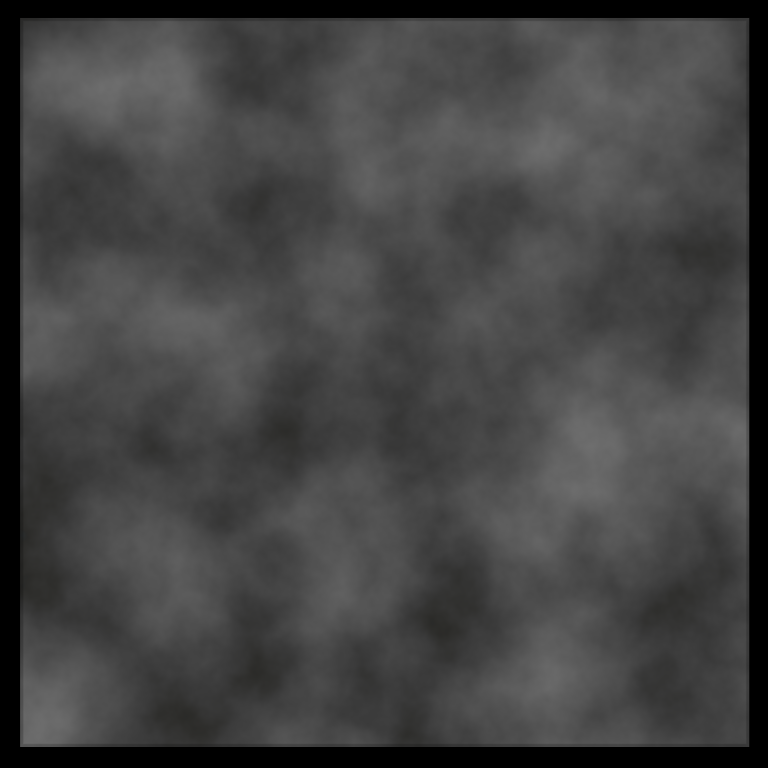
Reproduce this texture procedurally as a WebGL 2 fragment shader.

```glsl
#version 300 es
precision highp float;
// Soft grey smoke in a thin-rimmed square panel on black.
// Rotated octaves of gradient noise set the grey; the darkest values
// fold back upward, which leaves faint cool cores inside warm shadows.

#define CLOUD_SCALE 4.2
#define OCTAVES 6
#define GAIN 0.5
#define MEAN_GREY 0.289
#define CONTRAST 0.215
#define FOLD_GREY 0.165
#define FOLD_SLOPE 0.7
#define PANEL_CENTER vec2(0.501, 0.502)
#define PANEL_HALF 0.4747
#define RIM_WIDTH 0.004
#define RIM_SHADE 0.8

uniform vec2 u_resolution;
out vec4 outColor;

const float TAU = 6.28319;

float hash(vec2 p) {
    vec3 q = fract(vec3(p.xyx) * 0.1031);
    q += dot(q, q.yzx + 33.33);
    return fract((q.x + q.y) * q.z);
}

// Slope contribution of one lattice corner
float corner(vec2 cell, vec2 offset) {
    float angle = TAU * hash(cell);
    return dot(vec2(cos(angle), sin(angle)), offset);
}

float gradientNoise(vec2 p) {
    vec2 cell = floor(p);
    vec2 f = p - cell;
    vec2 w = f * f * f * (f * (f * 6.0 - 15.0) + 10.0);
    vec2 e = vec2(1.0, 0.0);
    float low = mix(corner(cell, f), corner(cell + e.xy, f - e.xy), w.x);
    float high = mix(corner(cell + e.yx, f - e.yx), corner(cell + e.xx, f - e.xx), w.x);
    return mix(low, high, w.y);
}

// Each octave is doubled, turned and shifted to hide the lattice
float cloud(vec2 p) {
    mat2 turn = mat2(1.6, 1.2, -1.2, 1.6);
    float sum = 0.0;
    float amplitude = 1.0;
    for (int i = 0; i < OCTAVES; i++) {
        sum += amplitude * gradientNoise(p);
        p = turn * p + vec2(17.3, 41.7);
        amplitude *= GAIN;
    }
    return sum;
}

// Grey with a fold at the dark end: warm outside it, cool inside
vec3 smokeColor(float value) {
    float above = value - FOLD_GREY;
    float grey = FOLD_GREY + max(above, -FOLD_SLOPE * above);
    vec3 warm = vec3(0.002, 0.001, -0.008) * (1.0 - smoothstep(0.0, 0.07, above));
    vec3 cool = vec3(-0.008, 0.003, 0.004);
    return grey + mix(cool, warm, smoothstep(-0.012, 0.004, above));
}

void main() {
    vec2 uv = gl_FragCoord.xy / u_resolution;
    float pixel = 1.0 / min(u_resolution.x, u_resolution.y);

    vec3 color = smokeColor(MEAN_GREY + CONTRAST * cloud(uv * CLOUD_SCALE + vec2(23.4, 11.8)));

    // Panel edge and its darker rim
    vec2 fromCenter = abs(uv - PANEL_CENTER);
    float depth = PANEL_HALF - max(fromCenter.x, fromCenter.y);
    color *= mix(RIM_SHADE, 1.0, smoothstep(-pixel, pixel, depth - RIM_WIDTH));
    color *= smoothstep(-0.5 * pixel, 0.5 * pixel, depth);

    outColor = vec4(color, 1.0);
}
```
